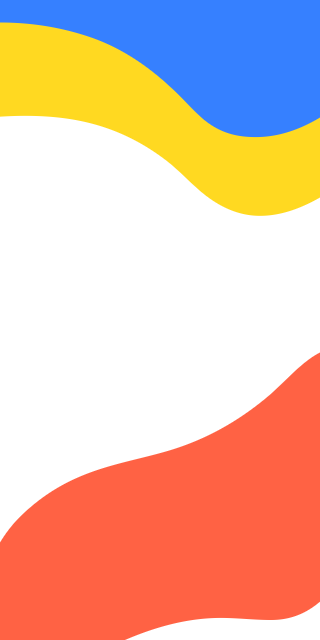
This background is drawn by a Shadertoy shader. Its source:

```glsl
const int KNOTS = 6;

// Smooth cubic curve through knots of (x, depth, slope)
float wave(vec3 knots[KNOTS], float x) {
    float depth = knots[0].y;
    for (int i = 0; i < KNOTS - 1; i++) {
        vec3 a = knots[i], b = knots[i + 1];
        if (x < a.x) break;
        float span = b.x - a.x;
        float t = (x - a.x) / span;
        float u = 1.0 - t;
        depth = mix(a.y, b.y, t * t * (3.0 - 2.0 * t))
              + span * t * u * (a.z * u - b.z * t);
    }
    return depth;
}

// Antialiased coverage of the side where d is positive
float cover(float d) {
    return clamp(d / length(vec2(dFdx(d), dFdy(d))) + 0.5, 0.0, 1.0);
}

void mainImage(out vec4 fragColor, in vec2 fragCoord) {
    // x spans 0..1, depth spans 0..2 from the top edge
    vec2 uv = fragCoord / iResolution.xy;
    float x = uv.x;
    float depth = 2.0 * (1.0 - uv.y);

    // Upper bands
    float blueEdge = wave(vec3[KNOTS](
        vec3(0.0, 0.0703, 0.0), vec3(0.2813, 0.1159, 0.34),
        vec3(0.5599, 0.2982, 1.0), vec3(0.625, 0.3633, 0.92),
        vec3(0.7995, 0.4284, 0.0), vec3(1.0, 0.3672, -0.6)), x);
    float yellowEdge = wave(vec3[KNOTS](
        vec3(0.0, 0.3646, -0.06), vec3(0.0781, 0.362, 0.0),
        vec3(0.5208, 0.5026, 0.77), vec3(0.625, 0.5964, 0.86),
        vec3(0.8125, 0.6745, 0.0), vec3(1.0, 0.6172, -0.57)), x);

    // Lower band
    float coralTop = wave(vec3[KNOTS](
        vec3(0.0, 1.6953, -1.65), vec3(0.0911, 1.5885, -0.87),
        vec3(0.5208, 1.4102, -0.29), vec3(0.8333, 1.2422, -0.83),
        vec3(0.9115, 1.1693, -0.95), vec3(1.0, 1.1016, -0.5)), x);
    float coralBottom = wave(vec3[KNOTS](
        vec3(0.0, 2.19, -0.5), vec3(0.3906, 2.0, -0.43),
        vec3(0.5391, 1.9497, -0.24), vec3(0.6901, 1.931, 0.0),
        vec3(0.8464, 1.9375, 0.0), vec3(1.0, 1.8802, -0.85)), x);

    // Layers over white
    vec3 color = vec3(1.0);
    color = mix(color, vec3(1.0, 0.85, 0.13), cover(yellowEdge - depth));
    color = mix(color, vec3(0.21, 0.5, 1.0), cover(blueEdge - depth));
    float coral = cover(depth - coralTop) * cover(coralBottom - depth);
    color = mix(color, vec3(1.0, 0.385, 0.265), coral);

    fragColor = vec4(color, 1.0);
}
```
